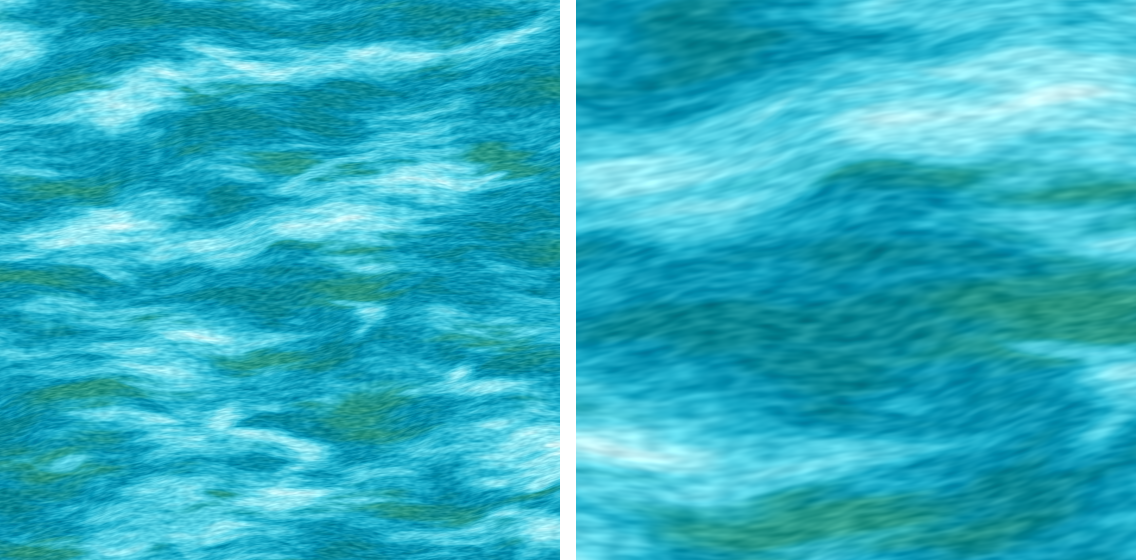
Left, the full canvas; right, a detail of the centre.
This texture is drawn by a WebGL 2 fragment shader. Its source:

```glsl
#version 300 es
precision highp float;
// Rippling sea surface painted with fine, nearly horizontal brush strokes.
// Stretched gradient noise and one-sided wave bands set a tone, which runs
// through a colour ramp; foam streaks, moss tints and fine strokes go on top.

uniform vec2 u_resolution;
out vec4 fragColor;

// Colour ramp, from troughs to foam
const vec3 DEEP  = vec3(0.04, 0.53, 0.58);
const vec3 BLUE  = vec3(0.03, 0.58, 0.70);
const vec3 AQUA  = vec3(0.12, 0.69, 0.80);
const vec3 LIGHT = vec3(0.32, 0.81, 0.89);
const vec3 PALE  = vec3(0.58, 0.91, 0.95);
const vec3 FOAM  = vec3(0.88, 0.98, 0.98);
const vec3 MOSS  = vec3(0.19, 0.60, 0.48);

// Feature sizes, in cells per canvas height
const vec2 SWELL_FREQ  = vec2(2.8, 10.0);
const vec2 MOSS_FREQ   = vec2(4.0, 15.0);
const vec2 STREAK_FREQ = vec2(1.9, 6.0);
const vec2 STROKE_FREQ = vec2(13.0, 80.0);
const vec2 GRAIN_FREQ  = vec2(52.0, 215.0);
const float BAND_COUNT   = 8.0;
const float RIPPLE_COUNT = 17.0;

// Strengths
const float SWELL_GAIN  = 2.8;
const float BAND_GAIN   = 1.3;
const float RIPPLE_GAIN = 0.9;
const float STREAK_GAIN = 1.5;
const float STROKE_GAIN = 1.0;
const float GRAIN_GAIN  = 0.16;
const float MOSS_GAIN   = 0.75;
const float TONE_BIAS   = -0.06;
const float TONE_SLOPE  = 1.6;
const float STREAK_TILT = 0.32;
const float STROKE_TILT = 0.1;

vec2 gradient(vec2 cell) {
    float angle = 6.2832 * fract(sin(dot(cell, vec2(127.1, 311.7))) * 43758.5);
    return vec2(cos(angle), sin(angle));
}

// Gradient noise, roughly -0.7 to 0.7
float noise(vec2 p) {
    vec2 i = floor(p), f = p - i;
    vec2 s = f * f * f * (f * (f * 6.0 - 15.0) + 10.0);
    vec2 e = vec2(0.0, 1.0);
    float low  = mix(dot(gradient(i), f),
                     dot(gradient(i + e.yx), f - e.yx), s.x);
    float high = mix(dot(gradient(i + e.xy), f - e.xy),
                     dot(gradient(i + e.yy), f - e.yy), s.x);
    return mix(low, high, s.y);
}

float layeredNoise(vec2 p) {
    float sum = 0.0, gain = 1.0;
    for (int i = 0; i < 4; i++) {
        sum += gain * noise(p);
        p = p * 1.9 + vec2(17.3, 9.1);
        gain *= 0.55;
    }
    return sum;
}

// Layered sines bend the strokes gently along the swell
vec2 bend(vec2 p) {
    float lift = 0.011 * sin(8.0 * p.x + 9.0 * p.y + 1.0)
               + 0.005 * sin(17.0 * p.x - 23.0 * p.y + 2.4)
               + 0.002 * sin(37.0 * p.x + 31.0 * p.y);
    return vec2(p.x, p.y + lift);
}

// Band with a crisp lower edge that fades upward, centred on zero
float waveBand(float phase, float edge) {
    float f = fract(phase);
    return (1.0 - f) * smoothstep(0.0, edge, f) - 0.45;
}

vec3 seaRamp(float t) {
    vec3 c = mix(DEEP, BLUE, smoothstep(0.06, 0.30, t));
    c = mix(c, AQUA,  smoothstep(0.33, 0.57, t));
    c = mix(c, LIGHT, smoothstep(0.57, 0.80, t));
    c = mix(c, PALE,  smoothstep(0.80, 0.95, t));
    return mix(c, FOAM, smoothstep(0.94, 1.0, t));
}

void main() {
    vec2 uv = gl_FragCoord.xy / u_resolution.y;
    vec2 p = bend(uv);

    // Broad swell
    float tone = TONE_BIAS + SWELL_GAIN * layeredNoise(p * SWELL_FREQ + 3.7);

    // Wave edges that come and go
    float bandPhase = p.y * BAND_COUNT + 1.0 * noise(p * vec2(3.2, 3.0) + 21.0)
                    + 0.25 * noise(p * vec2(9.0, 8.0) + 5.0);
    float bandMask = smoothstep(-0.15, 0.35, noise(p * vec2(3.5, 8.0) + 41.0));
    tone += BAND_GAIN * bandMask * waveBand(bandPhase, 0.13);

    float ripplePhase = p.y * RIPPLE_COUNT + 1.3 * noise(p * vec2(5.5, 6.0) + 63.0);
    float rippleMask = smoothstep(-0.1, 0.35, noise(p * vec2(5.0, 12.0) + 77.0));
    tone += RIPPLE_GAIN * rippleMask * waveBand(ripplePhase, 0.18);

    // Slanted foam streaks
    vec2 slanted = vec2(p.x, p.y - STREAK_TILT * p.x);
    float ridge = noise(slanted * STREAK_FREQ + 91.0) / 0.07;
    float streakMask = smoothstep(0.0, 0.35, noise(p * vec2(3.0, 6.0) + 113.0));
    tone += STREAK_GAIN * streakMask * exp(-ridge * ridge);

    // Brush strokes, then colour
    vec2 brush = vec2(p.x, p.y - STROKE_TILT * p.x);
    tone += STROKE_GAIN * noise(brush * STROKE_FREQ + 131.0);
    float t = 1.0 / (1.0 + exp(-TONE_SLOPE * tone));
    vec3 color = seaRamp(t);

    float moss = smoothstep(0.04, 0.5, noise(p * MOSS_FREQ + 151.0)
               + 0.3 * noise(brush * STROKE_FREQ + 171.0));
    color = mix(color, MOSS, MOSS_GAIN * moss * (1.0 - smoothstep(0.4, 0.85, t)));

    // Fine bristle grain
    float grain = noise(brush * GRAIN_FREQ) + 0.6 * noise(brush * GRAIN_FREQ * 1.7 + 7.0);
    color += GRAIN_GAIN * grain * vec3(0.9, 0.8, 0.7);

    fragColor = vec4(clamp(color, 0.0, 1.0), 1.0);
}
```
